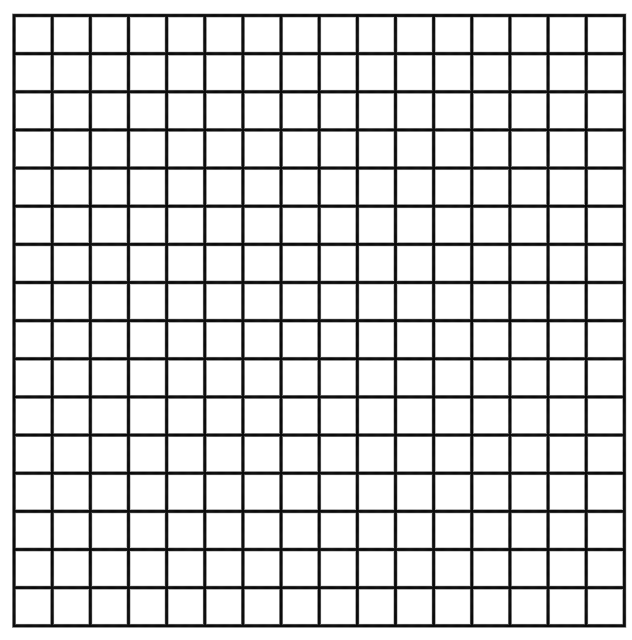
A Shadertoy shader for this pattern:

```glsl
// A square grid of 16 by 16 empty cells in near-black lines on white paper.
// Each axis is folded to its nearest grid line, the count is clamped to the
// frame, and the line distances become soft ink with a faint tonal ripple.

const float CELLS = 16.0;            // repeats across and down
const float CELL_SIZE = 0.0596;      // in canvas heights
const float LINE_WIDTH = 0.0051;
const float INK_BLEED = 0.0014;      // softness of the printed edge
const vec2 GRID_OFFSET = vec2(0.0050, -0.0010);
const vec3 PAPER = vec3(1.0);
const vec3 INK = vec3(0.05);

// Signed distance on each axis to the nearest of the grid lines.
vec2 gridLineDistance(vec2 p, float cell, float count, float width) {
    vec2 index = clamp(round(p / cell), -0.5 * count, 0.5 * count);
    return abs(p - index * cell) - 0.5 * width;
}

// Signed distance to the outer edge of the square frame.
float frameDistance(vec2 p, float halfSize) {
    vec2 d = abs(p) - halfSize;
    return max(d.x, d.y);
}

float coverage(float dist, float softness) {
    return 1.0 - smoothstep(-softness, softness, dist);
}

// Layered sines give a slight unevenness along the lines.
float inkRipple(vec2 p) {
    return 0.6 * sin(p.x * 310.0 + 2.0 * sin(p.y * 47.0))
         + 0.4 * sin(p.y * 370.0 + 2.0 * sin(p.x * 53.0));
}

void mainImage(out vec4 fragColor, in vec2 fragCoord) {
    vec2 p = (fragCoord - 0.5 * iResolution.xy) / iResolution.y - GRID_OFFSET;
    float softness = max(0.6 / iResolution.y, INK_BLEED);

    // Lines in both directions, cut off at the frame
    vec2 lines = gridLineDistance(p, CELL_SIZE, CELLS, LINE_WIDTH);
    float halfFrame = 0.5 * (CELLS * CELL_SIZE + LINE_WIDTH);
    float grid = max(min(lines.x, lines.y), frameDistance(p, halfFrame));

    // Ink over paper
    vec3 ink = INK + 0.015 * inkRipple(p);
    fragColor = vec4(mix(PAPER, ink, coverage(grid, softness)), 1.0);
}
```
